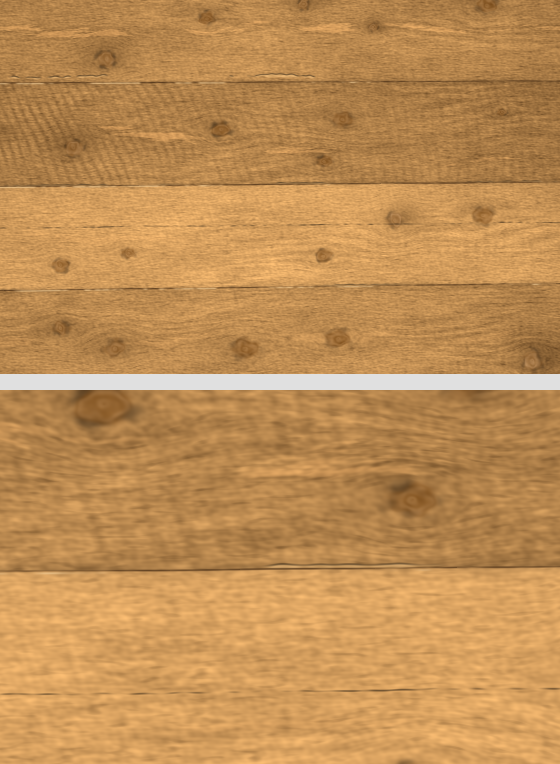
Top: the whole. Bottom: its middle third, enlarged.
Give the GLSL for this texture, as a Shadertoy shader.

```glsl
// Four sawn and stained softwood boards with knots, wavy grain and splintered seams

vec2 hash2(vec2 p) {
    vec3 q = fract(p.xyx * vec3(.1031, .1030, .0973));
    q += dot(q, q.yzx + 33.33);
    return fract((q.xx + q.yz) * q.zy);
}

float cornerSlope(vec2 cell, vec2 offset) {
    float angle = 6.2832 * hash2(cell).x;
    return dot(vec2(cos(angle), sin(angle)), offset);
}

// Gradient noise, about -1 to 1
float noise(vec2 p) {
    vec2 c = floor(p), f = p - c, e = vec2(1, 0);
    vec2 u = f * f * f * (f * (f * 6. - 15.) + 10.);
    float low = mix(cornerSlope(c, f), cornerSlope(c + e, f - e), u.x);
    float high = mix(cornerSlope(c + e.yx, f - e.yx), cornerSlope(c + 1., f - 1.), u.x);
    return 1.4 * mix(low, high, u.y);
}

float fbm(vec2 p) {
    float sum = 0., amplitude = .55;
    for (int i = 0; i < 4; i++) {
        sum += amplitude * noise(p);
        p = p * 2.03 + 17.3;
        amplitude *= .5;
    }
    return sum;
}

void mainImage(out vec4 fragColor, in vec2 fragCoord) {
    vec2 p = fragCoord / iResolution.y;
    float pixel = 1. / iResolution.y;

    // Boards: v is the height above the lower seam, lower seams tilt more
    float boardHeight = .274;
    float level = p.y + .041 - mix(.017, 0., p.y) * (p.x - .75) + .001 * noise(vec2(p.x * 7., 2.));
    float row = clamp(floor(level / boardHeight), 0., 3.);
    float v = level - row * boardHeight;
    float seam = min(v, boardHeight - v);

    // Knots push the grain aside and stain the wood around them
    float bend = 0., smudge = 0., knot = 0., rim = 0., rings = 0., knotTone = 0.;
    for (int i = 0; i < 5; i++) {
        vec2 cell = vec2(float(i), row);
        vec2 place = hash2(cell + 7.3), kind = hash2(cell + 41.7);
        vec2 centre = vec2((cell.x + place.x) * .3, mix(.05, .22, place.y));
        float radius = mix(.01, .028, kind.x) + (row < 1. ? .008 : 0.);
        vec2 d = (vec2(p.x, v) - centre) / radius;
        d.x *= mix(.7, 1.1, kind.y);
        float r = length(d) + .3 * noise(d * 1.2 + cell * 9.);
        bend -= .8 * d.y * radius * exp(-.13 * dot(d, d));
        vec2 s = (d - vec2(2.4 * kind.y - 1.2, .5)) * vec2(.33, .52);
        smudge += (.25 + kind.y) * exp(-dot(s, s));
        float inside = smoothstep(1.2, .7, r);
        knot = max(knot, inside);
        knotTone += inside * (kind.y - .4);
        rim += (.4 + .6 * place.x) * smoothstep(-.3, .5, noise(d + cell * 5.)) * exp(-12. * (r - 1.) * (r - 1.));
        rings += inside * sin(r * 13. + 2. * noise(d * 2.));
    }

    // Growth rings, fibres, pores and broad stains
    vec2 grain = vec2(p.x, v + bend + row * 3.7);
    float figure = fbm(grain * vec2(1.5, 9.));
    float growth = sin((v + bend) * 210. + figure * 20.);
    float growthFade = smoothstep(-.35, .55, noise(grain * vec2(2., 8.) + 5.));
    float fibre = noise(grain * vec2(24., 180.)) + .9 * noise(grain * vec2(75., 300.));
    float speck = noise(vec2(p.x + .3 * v, v) * vec2(130., 190.) + row * 11.);
    float pores = smoothstep(.25, .7, noise(grain * vec2(42., 210.) + 31.));
    float stain = fbm(vec2(p.x * 2.6, level * 8.) + row * 13.);
    float blotch = fbm(vec2(p.x * 9., level * 24.) + 40.);

    // Curved saw marks, deepest on the left of the third board up
    float sawPhase = p.x + .33 * v * smoothstep(1.3, .2, p.x) + .4 * v * v + .01 * noise(vec2(p.x * 5., v * 9.));
    float saw = sin(sawPhase * 250. + 1.8 * noise(vec2(p.x * 9., row)));
    saw = 1. - 2. * pow(.5 - .5 * saw, 1.7);
    float sawDepth = row == 2. ? mix(.12, .05, smoothstep(.1, .8, p.x)) : .025;
    sawDepth *= .65 + .8 * noise(vec2(p.x * 6., v * 16. + row)) + .3 * fibre;

    // Pale ragged lenses of early wood along the heart of the upper boards
    float heartLine = row == 2. ? .11 - .07 * (p.x - .65) : .14 + .012 * noise(vec2(p.x * 4., row));
    float heart = exp(-pow((v - heartLine) / .032, 2.));
    float lens = fbm(grain * vec2(3.5, 26.) + 8.) + .06 * fibre + .75 * heart;
    float paleWood = row > 1. ? 1. : .3;
    float pale = smoothstep(.78, 1., lens) * paleWood;
    float paleRim = exp(-pow((lens - .72) / .07, 2.)) * paleWood;

    // Tone runs from dark stain to bare light wood
    float tone = vec4(.52, .72, .37, .50)[int(row)];
    tone += .21 * stain + .13 * blotch + .09 * growth * growthFade;
    tone += .14 * fibre + .13 * speck - .16 * pores;
    tone += sawDepth * saw + .26 * pale - .1 * paleRim;
    tone += .16 - .3 * dot(p - vec2(.7, .45), p - vec2(.7, .45));
    tone -= .42 * min(smudge, 1.4) * (.8 + .25 * fibre + .5 * stain);
    vec3 color = mix(vec3(.48, .335, .175), vec3(.92, .69, .415), clamp(tone, -.45, 1.2));
    color = mix(color, vec3(.83, .58, .33), .25 * pale);

    // Knot faces
    vec3 knotColor = vec3(.59, .405, .21) + .14 * knotTone + .04 * rings + .06 * fibre;
    color = mix(color, knotColor, .65 * knot);
    color *= 1. - .34 * min(rim, 1.);

    // Broken hairline crack in the second board up
    float crack = abs(v - .165 - .002 * noise(vec2(p.x * 4., 3.)) - .001 * noise(vec2(p.x * 40., 1.)));
    float crackOn = row == 1. ? smoothstep(-.4, .6, noise(vec2(p.x * 9., 6.)) + .7 * noise(vec2(p.x * 60., 4.))) : 0.;
    color *= 1. - .45 * crackOn * smoothstep(.0006 + pixel, 0., crack);

    // Bare splinters with a dark upper edge, along the upper seams
    float chipLine = .015 + .008 * noise(vec2(p.x * 5., row)) + .003 * noise(vec2(p.x * 45., row));
    if (row < 3.) chipLine = .002;
    float chipSize = .007 * noise(vec2(p.x * 5. + 3., row * 5. + .4)) + .004 * noise(vec2(p.x * 38., row));
    chipSize *= row > 2. ? smoothstep(1.15, .8, p.x) : .4;
    float chip = smoothstep(-pixel, pixel, chipSize - abs(v - chipLine)) * smoothstep(0., .0015, chipSize);
    float chipEdge = smoothstep(.0008 + pixel, 0., abs(v - chipLine - max(chipSize, 0.)));
    color = mix(color, vec3(.93, .73, .47) + .06 * fibre, .7 * chip);
    color *= 1. - .4 * chipEdge * smoothstep(0., .002, chipSize);

    // Seams: soft shade, a broken dark gap and bare lit runs
    float joint = floor(level / boardHeight + .5);
    float wear = noise(vec2(p.x * 8., joint * 3.3)) + .6 * noise(vec2(p.x * 45., joint));
    color *= 1. - .12 * exp(-seam / .005);
    color = mix(color, vec3(.3, .19, .09), smoothstep(.0006 + pixel, 0., seam) * (.2 + .5 * smoothstep(-.4, .5, wear)));
    float lit = smoothstep(.0008 + pixel, 0., abs(level - joint * boardHeight + .002));
    color = mix(color, vec3(.95, .8, .58), .65 * lit * smoothstep(.1, -.4, wear + .6 * (p.x - .5)));

    fragColor = vec4(clamp(color, 0., 1.), 1.);
}
```
